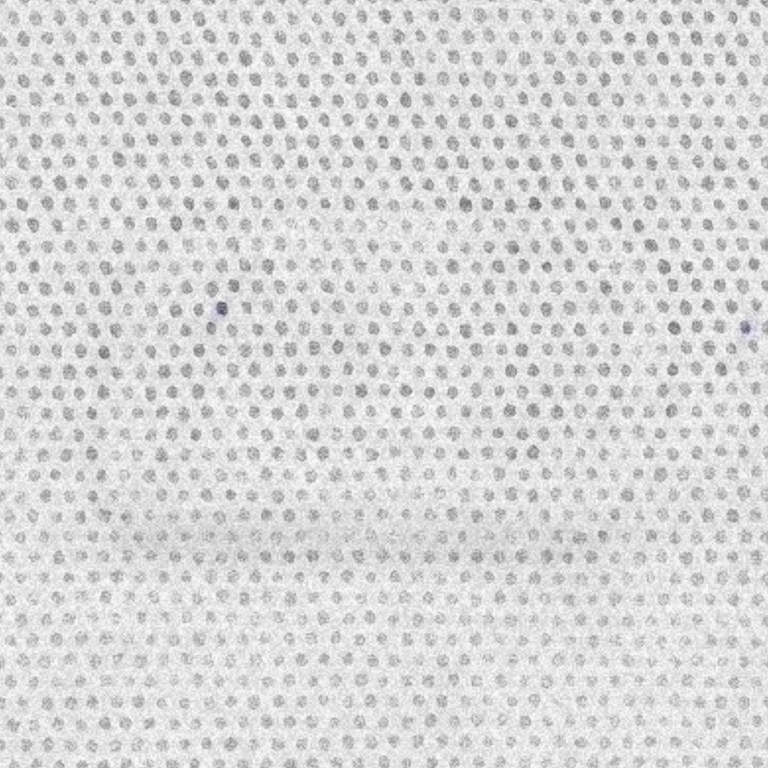
Write a Shadertoy shader that draws this texture.

```glsl
float hash(vec2 p) {
    vec3 q = fract(p.xyx * 0.1031);
    q += dot(q, q.yzx + 33.33);
    return fract((q.x + q.y) * q.z);
}

float noise(vec2 p) {
    vec2 i = floor(p), f = fract(p);
    f *= f * (3.0 - 2.0 * f);
    return mix(mix(hash(i), hash(i + vec2(1, 0)), f.x),
               mix(hash(i + vec2(0, 1)), hash(i + vec2(1, 1)), f.x), f.y);
}

float roundedBox(vec2 p, vec2 halfSize, float radius) {
    vec2 d = abs(p) - halfSize + radius;
    return length(max(d, 0.0)) + min(max(d.x, d.y), 0.0) - radius;
}

float segment(vec2 p, vec2 a, vec2 b) {
    vec2 ab = b - a;
    return length(p - a - ab * clamp(dot(p - a, ab) / dot(ab, ab), 0.0, 1.0));
}

float band(float d, float width) {
    return exp(-d * d / (width * width));
}

// Staggered oval holes: coverage in x, random depth in y
vec2 meshHoles(vec2 uv) {
    uv += 0.006 * (vec2(noise(uv * 5.0), noise(uv * 5.0 + 40.0)) - 0.5);
    vec2 grid = uv * vec2(33.0, 37.0) + vec2(0.0, 0.32);
    grid.x += 0.5 * mod(floor(grid.y), 2.0);
    vec2 id = floor(grid);
    vec2 p = fract(grid) - 0.5;
    p -= 0.12 * (vec2(hash(id + 7.0), hash(id + 19.0)) - 0.5);
    p.x += 0.15 * p.y * smoothstep(0.3, 0.8, uv.y);
    vec2 radius = vec2(0.26, mix(0.31, 0.36, uv.y)) * mix(0.88, 1.1, hash(id + 31.0));
    float rough = 0.35 * (noise(uv * 210.0) - 0.5);
    float cover = 1.0 - smoothstep(0.72, 1.22, length(p / radius) + rough);
    return vec2(cover, mix(0.75, 1.2, hash(id + 53.0)));
}

void mainImage(out vec4 fragColor, in vec2 fragCoord) {
    vec2 uv = fragCoord / iResolution.xy;

    // Pressed rounded folds, leaning slightly to the right
    vec2 p = uv - vec2(0.5, 0.503);
    p.x -= 0.15 * p.y;
    float outer = roundedBox(p, vec2(0.37, 0.232), 0.17);
    float inner = roundedBox(p - vec2(0.03, 0.0), vec2(0.27, 0.165), 0.12);
    float crease = 0.7 * band(outer, 0.013) + 0.4 * band(inner, 0.012);
    float flank = band(outer + 0.035, 0.025) + 0.5 * band(inner + 0.03, 0.02);

    // Short level creases in the middle
    for (int i = 0; i < 3; i++) {
        float k = float(i);
        vec2 start = vec2(0.43 - 0.035 * k, 0.555 - 0.07 * k);
        crease += 0.6 * band(segment(uv, start, start + vec2(0.19, 0.0)), 0.011);
    }

    // Two slanted pinches with a faint violet tint
    float pinch = band(segment(uv, vec2(0.278, 0.582), vec2(0.34, 0.664)), 0.007)
                + band(segment(uv, vec2(0.945, 0.52), vec2(0.985, 0.595)), 0.007);
    float tint = band(length(uv - vec2(0.286, 0.594)), 0.012)
               + band(length(uv - vec2(0.976, 0.57)), 0.014);

    // Hole depth, deeper toward the top and along the creases
    vec2 hole = meshHoles(uv);
    float depth = mix(0.14, 0.215, smoothstep(0.15, 0.75, uv.y)) * hole.y;
    depth *= mix(0.8, 1.2, noise(uv * 6.0 + 12.0));
    depth *= 1.0 - 0.35 * min(flank, 1.0) + 0.45 * min(crease + pinch, 1.0);

    // Cloth with shaded folds and thin thread streaks
    float shade = 0.895 - depth * hole.x;
    shade -= 0.02 * crease + 0.05 * pinch;
    shade -= 0.05 * band(uv.y - 0.295, 0.035) * smoothstep(0.08, 0.2, uv.x)
           * (1.0 - smoothstep(0.75, 0.9, uv.x));
    shade += 0.025 * (noise(uv * vec2(14.0, 150.0)) - 0.5);
    shade += 0.025 * (noise(uv * 9.0) - 0.5);

    // Fuzzy grain, stronger inside the holes
    float grain = 0.65 * noise(uv * 390.0) + 0.35 * noise(uv * 230.0 + 70.0) - 0.5;
    shade += grain * mix(0.2, 0.34, hole.x);

    vec3 color = vec3(shade) - vec3(0.07, 0.08, 0.0) * tint;
    fragColor = vec4(clamp(color, 0.0, 0.97), 1.0);
}
```
